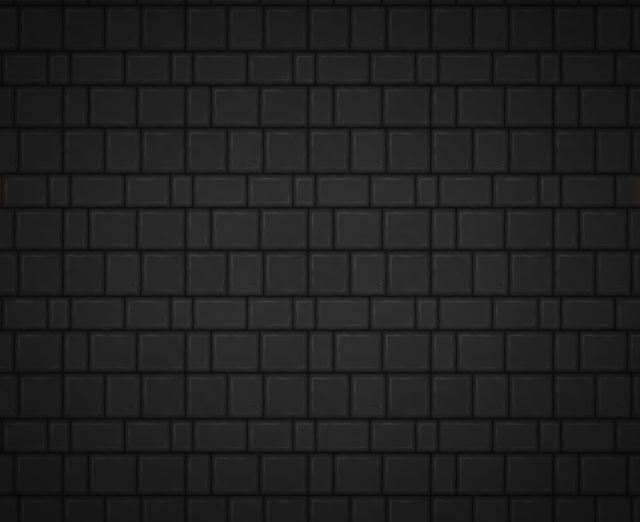
Reproduce this texture procedurally as a Shadertoy shader.

```glsl
// Dark stone wall: a square tile of three courses, three blocks each, repeated
// over the canvas. Blocks are rounded-box distances with soft bevels, rim
// highlights and cracks; layered sines add wear and a vignette dims the rim.

const float TAU = 6.2832;
const vec2 TILES = vec2(5.22, 4.26);     // repeats across and down
const float COURSE_START = 0.044;        // top of the first course in a tile
const vec2 HALF_JOINT = vec2(0.008, 0.013);
const vec3 STONE = vec3(0.167, 0.167, 0.168);
const vec3 MORTAR = vec3(0.112);
const vec3 SEAM = vec3(0.050);

struct Block {
    vec2 local;     // position from the block centre, y down
    vec2 halfSize;
    float id;
};

float hash(float n) {
    return fract(sin(n * 12.99 + 4.1) * 4375.85);
}

// Layered sines; whole frequencies keep the pattern periodic per tile
float waves(vec2 p, float freq) {
    vec2 a = p * TAU * freq;
    float low = sin(a.x + 1.7 * sin(a.y)) * sin(a.y + 1.3 * sin(a.x));
    float high = sin(2.0 * a.x - 3.0 * a.y + 2.0 * sin(a.x + a.y));
    return 0.65 * low + 0.35 * high;
}

// Splits the unit interval at two cuts: returns start, end and part index
vec3 splitSpan(float t, float cutA, float cutB) {
    if (t < cutA) return vec3(0.0, cutA, 0.0);
    if (t < cutB) return vec3(cutA, cutB, 1.0);
    return vec3(cutB, 1.0, 2.0);
}

Block findBlock(vec2 p) {
    float y = fract(p.y - COURSE_START);
    vec3 course = splitSpan(y, 0.374, 0.653);
    vec3 joints = course.z < 0.5 ? vec3(0.514, 0.854, 1.150)
                : course.z < 1.5 ? vec3(0.391, 0.575, 1.017)
                                 : vec3(0.514, 0.721, 1.116);
    float x = fract(p.x - joints.x);
    vec3 part = splitSpan(x, joints.y - joints.x, joints.z - joints.x);
    vec2 low = vec2(part.x, course.x);
    vec2 high = vec2(part.y, course.y);
    return Block(vec2(x, y) - 0.5 * (low + high), 0.5 * (high - low),
                 course.z * 3.0 + part.z);
}

float roundedBox(vec2 p, vec2 halfSize, float radius) {
    vec2 q = abs(p) - halfSize + radius;
    return length(max(q, 0.0)) + min(max(q.x, q.y), 0.0) - radius;
}

// Soft line of the given half width around distance zero
float stroke(float dist, float width, float pixel) {
    return 1.0 - smoothstep(0.0, width + 0.5 * pixel, abs(dist));
}

// Signed crack profile: dark groove with a light lip beside it
float crack(Block b, float seed, float pixel) {
    float angle = mix(-1.1, 1.1, hash(seed)) + 1.57;
    vec2 along = vec2(cos(angle), sin(angle));
    vec2 side = vec2(hash(seed + 3.0), hash(seed + 5.0)) * 2.0 - 1.0;
    vec2 q = b.local - b.halfSize * sign(side) * (0.6 + 0.3 * abs(side));
    float t = dot(q, along);
    float d = dot(q, vec2(-along.y, along.x));
    d += 0.009 * sin(t * 45.0 + seed) + 0.004 * sin(t * 110.0);
    float reach = 1.0 - smoothstep(0.03, 0.12, abs(t));
    float present = step(0.45, hash(seed + 8.0));
    return present * reach
         * (0.5 * stroke(d - 0.009, 0.006, pixel) - stroke(d, 0.006, pixel));
}

vec3 shadeWall(vec2 p, float pixel) {
    vec2 bent = p + 0.003 * vec2(waves(p, 2.0), waves(p.yx + 0.3, 3.0));
    Block b = findBlock(bent);
    float depth = -roundedBox(b.local, b.halfSize - HALF_JOINT, 0.03);
    depth += 0.0015 * waves(p, 5.0);

    // Stone face: tone per block, mottling and a darker bevel band
    float tone = 1.0 + 0.10 * (hash(b.id) - 0.5);
    tone += 0.03 * waves(p + 0.1 * b.id, 2.0) + 0.01 * waves(p, 6.0);
    tone *= mix(0.84, 1.0, smoothstep(0.0, 0.04, depth));

    // Highlight inside the rim, strongest at upper left, fading in places
    vec2 facing = b.local / b.halfSize;
    float lit = smoothstep(-0.4, 0.8, dot(facing, vec2(-0.6, -0.8)));
    float faint = 0.65 * smoothstep(0.2, 1.0, dot(facing, vec2(0.5, 0.7)));
    float strength = mix(0.35, 1.0, smoothstep(-0.5, 0.4, waves(p + 0.17 * b.id, 2.0)));
    float ridge = stroke(depth - 0.030 - 0.003 * waves(p, 3.0), 0.010, pixel);
    tone += 0.34 * ridge * strength * (0.2 + lit + faint);
    tone += 0.2 * crack(b, b.id + 1.0, pixel);

    // Mortar with a thin dark seam along its middle
    vec2 gap = b.halfSize - abs(b.local);
    float seam = stroke(min(gap.x, gap.y), 0.011, pixel);
    vec3 mortar = mix(MORTAR, SEAM, seam * (0.75 + 0.25 * waves(p, 4.0)));
    return mix(mortar, STONE * tone, smoothstep(-0.006 - pixel * 0.5, 0.010, depth));
}

void mainImage(out vec4 fragColor, in vec2 fragCoord) {
    vec2 uv = fragCoord / iResolution.xy;
    vec2 p = vec2(uv.x, 1.0 - uv.y) * TILES;
    vec3 color = shadeWall(p, TILES.y / iResolution.y);
    color *= mix(1.08, 0.46, smoothstep(0.1, 0.75, length(uv - 0.5)));

    // Faint ember glow at both side edges
    vec2 ember = vec2(min(uv.x, 1.0 - uv.x) / 0.009, (uv.y - 0.635) / 0.03);
    color += vec3(0.05, 0.01, 0.0) * exp(-dot(ember, ember));
    fragColor = vec4(color, 1.0);
}
```
